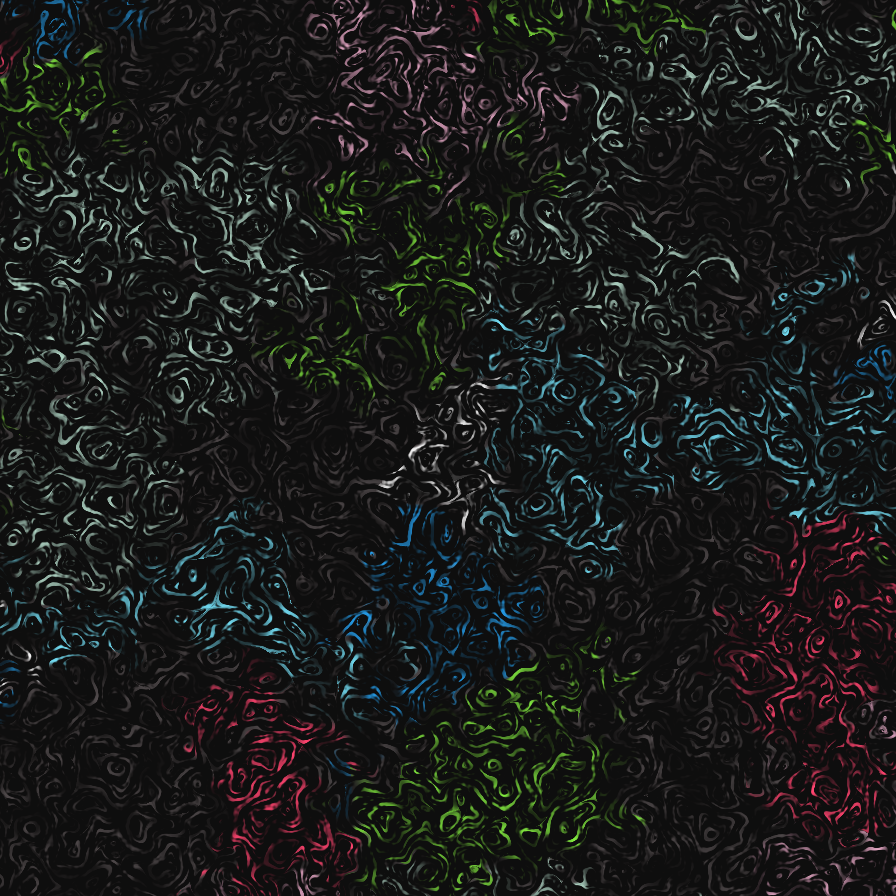
Reproduce this texture procedurally as a Shadertoy shader.

```glsl
const int STEPS = 12;
const float STEP_LENGTH = 0.0015;
const float PATCH_GRID = 5.0;

const vec3 GROUND = vec3(0.055, 0.053, 0.053);
const vec3 DIM = vec3(0.23, 0.21, 0.215);
const vec3 SAGE = vec3(0.60, 0.74, 0.68);
const vec3 GREEN = vec3(0.40, 0.76, 0.17);
const vec3 CYAN = vec3(0.36, 0.74, 0.82);
const vec3 CRIMSON = vec3(0.90, 0.20, 0.36);
const vec3 MAUVE = vec3(0.80, 0.57, 0.68);
const vec3 BLUE = vec3(0.08, 0.52, 0.80);
const vec3 WHITE = vec3(0.88);

const vec3 PALETTE[14] = vec3[14](
    DIM, SAGE, WHITE, CRIMSON, SAGE, CYAN, GREEN,
    GREEN, CYAN, DIM, SAGE, BLUE, MAUVE, DIM);

vec2 hash2(vec2 p) {
    vec3 q = fract(p.xyx * vec3(0.1031, 0.1030, 0.0973));
    q += dot(q, q.yzx + 33.33);
    return fract((q.xx + q.yz) * q.zy);
}

// Gradient noise: value in x, derivative in yz
vec3 gradientNoise(vec2 p) {
    vec2 i = floor(p), f = fract(p);
    vec2 u = f * f * f * (f * (f * 6.0 - 15.0) + 10.0);
    vec2 du = 30.0 * f * f * (f * (f - 2.0) + 1.0);
    vec2 ga = hash2(i) * 2.0 - 1.0;
    vec2 gb = hash2(i + vec2(1, 0)) * 2.0 - 1.0;
    vec2 gc = hash2(i + vec2(0, 1)) * 2.0 - 1.0;
    vec2 gd = hash2(i + vec2(1, 1)) * 2.0 - 1.0;
    float a = dot(ga, f);
    float b = dot(gb, f - vec2(1, 0));
    float c = dot(gc, f - vec2(0, 1));
    float d = dot(gd, f - vec2(1, 1));
    float k = a - b - c + d;
    float value = a + u.x * (b - a) + u.y * (c - a) + u.x * u.y * k;
    vec2 slope = ga + u.x * (gb - ga) + u.y * (gc - ga)
        + u.x * u.y * (ga - gb - gc + gd)
        + du * (u.yx * k + vec2(b, c) - a);
    return vec3(value, slope);
}

// Unit direction of a swirling, divergence-free flow
vec2 flowDirection(vec2 p) {
    vec2 slope = gradientNoise(p * 17.0 + 40.0).yz
        + 0.75 * gradientNoise(p * 39.0 + 90.0).yz;
    return vec2(slope.y, -slope.x) / max(length(slope), 0.001);
}

// Smears fine grain along the flow; moves p to the end of the streamline
float smearGrain(inout vec2 p, float heading, float grainScale) {
    float sum = 0.0;
    for (int i = 0; i < STEPS; i++) {
        float weight = 1.0 - float(i) / float(STEPS);
        sum += weight * gradientNoise(p * grainScale + 7.0).x;
        p += heading * STEP_LENGTH * flowDirection(p);
    }
    return sum / float(STEPS + 1);
}

// Ragged cells of colour: hue in rgb, coverage in a
vec4 colourPatch(vec2 p) {
    vec2 warp = vec2(gradientNoise(p * 6.0 + 11.0).x, gradientNoise(p * 6.0 + 57.0).x);
    warp += 0.45 * vec2(gradientNoise(p * 17.0 + 23.0).x, gradientNoise(p * 17.0 + 71.0).x);
    vec2 q = p * PATCH_GRID + warp * 0.9;
    vec2 home = floor(q), nearestCell = home;
    float nearest = 9.0, second = 9.0;
    for (int y = -1; y <= 1; y++) {
        for (int x = -1; x <= 1; x++) {
            vec2 cell = home + vec2(x, y);
            vec2 centre = cell + 0.15 + 0.7 * hash2(cell + 19.0);
            float d = length(q - centre);
            if (d < nearest) {
                second = nearest;
                nearest = d;
                nearestCell = cell;
            } else {
                second = min(second, d);
            }
        }
    }
    int kind = int(mod(dot(nearestCell, vec2(3.0, 5.0)), 14.0));
    float ragged = 0.22 * gradientNoise(p * 24.0 + 5.0).x;
    return vec4(PALETTE[kind], smoothstep(0.04, 0.16, second - nearest + ragged));
}

void mainImage(out vec4 fragColor, in vec2 fragCoord) {
    vec2 uv = fragCoord / iResolution.y;

    // Strands
    vec2 ahead = uv, behind = uv;
    float grain = smearGrain(ahead, 1.0, 200.0) + smearGrain(behind, -1.0, 200.0);
    float strand = smoothstep(0.005, 0.11, grain);

    // Dark hollows between clumps
    float clump = smoothstep(-0.24, 0.16, gradientNoise(ahead * 27.0 + 3.0).x);
    float shade = 0.85 + 0.6 * gradientNoise(behind * 60.0).x;

    // Colour carried along the streamlines
    vec4 tint = colourPatch(ahead);
    vec3 hue = mix(DIM, tint.rgb, tint.a);
    vec3 colour = GROUND + hue * strand * mix(0.2, 1.0, clump) * shade;
    fragColor = vec4(clamp(colour, 0.0, 1.0), 1.0);
}
```
